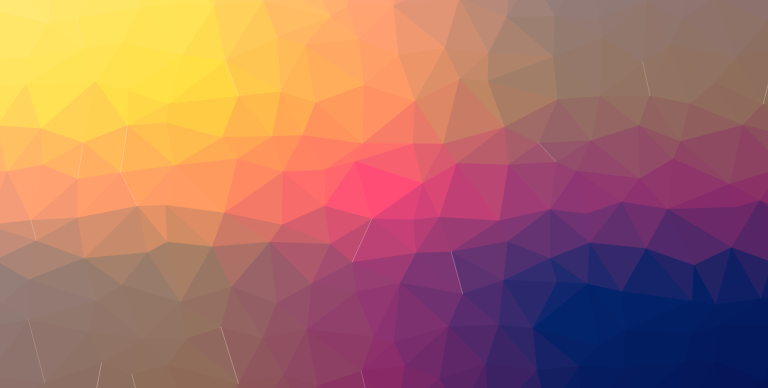
Write a WebGL 2 fragment shader that draws this background.

```glsl
#version 300 es
precision highp float;
// Low-poly gradient: a jittered grid is split into triangles, each filled flat.
// A facet's colour blends one palette read left to right with the same palette
// read top to bottom, mixed in a perceptual space; a few edges show pale seams.

#define CELL vec2(0.118, 0.104)   // grid step, in canvas heights
#define GRID_SHIFT vec2(-0.10, 0.37)
#define JITTER 0.33               // vertex offset in cells, below one half
#define SEAM_CHANCE 0.07
#define SEAM_WIDTH 0.0022
#define SEAM_STRENGTH 0.32

uniform vec2 u_resolution;
out vec4 fragColor;

const vec3 PALE_YELLOW = vec3(1.00, 0.91, 0.46);
const vec3 YELLOW      = vec3(1.00, 0.87, 0.24);
const vec3 PINK        = vec3(1.00, 0.28, 0.47);
const vec3 NAVY        = vec3(0.00, 0.15, 0.43);
const vec3 DEEP_NAVY   = vec3(0.01, 0.08, 0.33);

// Linear RGB to XYZ relative to white, and back
const mat3 RGB_TO_XYZ = mat3(
  0.434, 0.213, 0.018,
  0.376, 0.715, 0.109,
  0.190, 0.072, 0.873);
const mat3 XYZ_TO_RGB = mat3(
  3.080, -0.921, 0.053,
  -1.537, 1.876, -0.204,
  -0.543, 0.045, 1.151);

// Cube-rooted XYZ, in which straight mixes equal mixes in Lab
vec3 toPerceptual(vec3 rgb) {
  return pow(RGB_TO_XYZ * pow(rgb, vec3(2.2)), vec3(1.0 / 3.0));
}

vec3 fromPerceptual(vec3 c) {
  return pow(clamp(XYZ_TO_RGB * (c * c * c), 0.0, 1.0), vec3(1.0 / 2.2));
}

// Five evenly spaced stops
vec3 ramp(float t) {
  float s = t * 4.0;
  vec3 c = mix(PALE_YELLOW, YELLOW, clamp(s, 0.0, 1.0));
  c = mix(c, PINK, clamp(s - 1.0, 0.0, 1.0));
  c = mix(c, NAVY, clamp(s - 2.0, 0.0, 1.0));
  return mix(c, DEEP_NAVY, clamp(s - 3.0, 0.0, 1.0));
}

vec3 facetColor(vec2 center) {
  vec2 uv = center / vec2(u_resolution.x / u_resolution.y, 1.0);
  return fromPerceptual(0.5 * (toPerceptual(ramp(uv.x)) + toPerceptual(ramp(1.0 - uv.y))));
}

vec2 hash22(vec2 p) {
  vec3 q = fract(p.xyx * vec3(0.1031, 0.1030, 0.0973));
  q += dot(q, q.yzx + 33.33);
  return fract((q.xx + q.yz) * q.zy);
}

vec2 vertex(vec2 id) {
  vec2 offset = (hash22(id + 37.0) * 2.0 - 1.0) * JITTER;
  return (id + GRID_SHIFT + offset) * CELL;
}

float cross2(vec2 a, vec2 b) { return a.x * b.y - a.y * b.x; }

// Signed distance to the line a-b, positive on its left
float inside(vec2 p, vec2 a, vec2 b) {
  return cross2(b - a, p - a) * inversesqrt(dot(b - a, b - a));
}

float segmentDistance(vec2 p, vec2 a, vec2 b) {
  vec2 d = b - a;
  return length(p - a - d * clamp(dot(p - a, d) / dot(d, d), 0.0, 1.0));
}

// Center of a counterclockwise triangle and 1, weighted by pixel coverage
vec3 facet(vec2 p, vec2 a, vec2 b, vec2 c, float pixel) {
  float d = min(inside(p, a, b), min(inside(p, b, c), inside(p, c, a)));
  return clamp(0.5 + d / pixel, 0.0, 1.0) * vec3((a + b + c) / 3.0, 1.0);
}

void main() {
  vec2 p = gl_FragCoord.xy / u_resolution.y;
  float pixel = 1.0 / u_resolution.y;
  vec2 base = floor(p / CELL - GRID_SHIFT - 0.5);
  vec3 sum = vec3(0.0);
  float seam = 0.0;

  // The four cells nearest to the point hold every facet that can cover it
  for (int j = 0; j < 2; j++) {
    vec2 id = base + vec2(0, j);
    vec2 a = vertex(id);
    vec2 d = vertex(id + vec2(0, 1));
    for (int i = 0; i < 2; i++) {
      vec2 b = vertex(id + vec2(1, 0));
      vec2 c = vertex(id + vec2(1, 1));

      // Delaunay choice of diagonal: sign of sin(angle b + angle d)
      float sinSum = cross2(c - b, a - b) * dot(a - d, c - d)
                   + dot(c - b, a - b) * cross2(a - d, c - d);
      bool diagonalAC = sinSum >= 0.0;
      sum += facet(p, a, b, diagonalAC ? c : d, pixel);
      sum += facet(p, diagonalAC ? a : b, c, d, pixel);

      // Occasional hairline along the cell's left edge
      vec2 pick = hash22(id + 91.0);
      float line = 1.0 - smoothstep(0.0, max(SEAM_WIDTH, pixel), segmentDistance(p, a, d));
      seam = max(seam, line * step(pick.x, SEAM_CHANCE) * mix(0.4, 1.0, pick.y));

      a = b;
      d = c;
      id.x += 1.0;
    }
  }

  vec3 color = facetColor(sum.xy / max(sum.z, 0.001));
  fragColor = vec4(mix(color, vec3(1.0, 0.9, 0.85), seam * SEAM_STRENGTH), 1.0);
}
```
